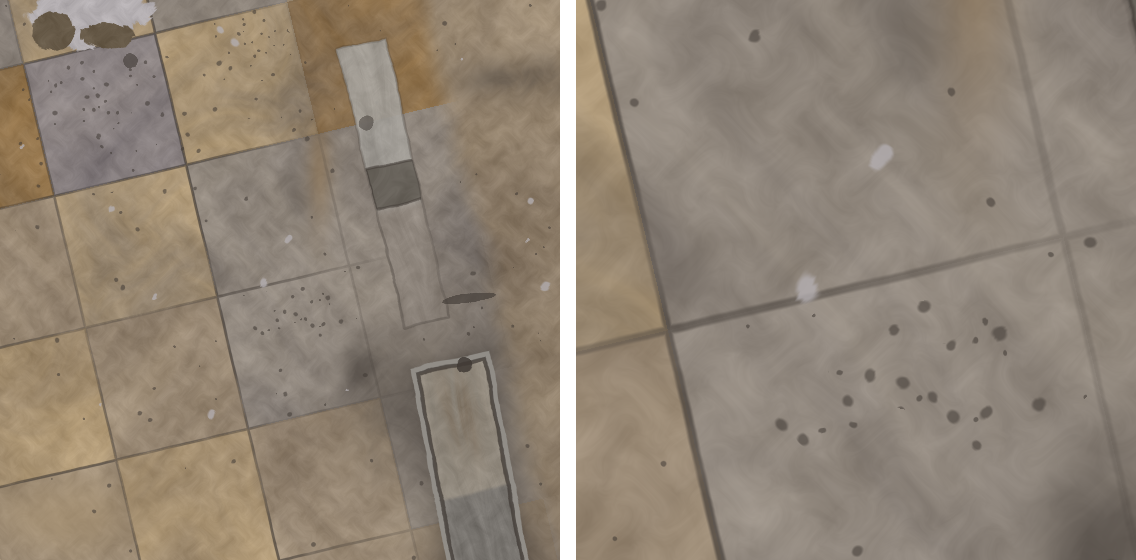
Left, the full canvas; right, a detail of the centre.
Give the GLSL for this texture, as a three.js fragment shader.

```glsl
// Worn stone floor: tilted square tiles with thin broken joints, two inlaid
// slabs, a peeled corner, stains and pits. Tiles repeat by floor and fract in a
// rotated frame; wear comes from warped layered sines and cellular specks.
varying vec2 vUv;

#define TILE 0.242
#define TILT 0.231
#define CORNER vec2(0.388, 0.470)
#define JOINT_WIDTH 0.0011
#define JOINT_DARK 0.72
#define SOFT 0.0013
#define MOTTLE 0.075
#define GRAIN 0.035
#define SPECK_SCALE 85.0

const vec3 STONE = vec3(0.595, 0.530, 0.450);
const vec3 GREY = vec3(0.550, 0.515, 0.480);
const vec3 WARM = vec3(0.660, 0.570, 0.435);
const vec3 OCHRE = vec3(0.550, 0.430, 0.275);
const vec3 BROWN = vec3(0.560, 0.495, 0.415);
const vec3 VIOLET = vec3(0.485, 0.455, 0.465);
const vec3 PALE = vec3(0.630, 0.615, 0.590);
const vec3 PLASTER = vec3(0.700, 0.680, 0.690);
const vec3 SOOT = vec3(0.250, 0.225, 0.205);

vec2 hash2(vec2 p) {
  vec2 h = vec2(dot(p, vec2(127.1, 311.7)), dot(p, vec2(269.5, 183.3)));
  return fract(sin(h) * 43758.5);
}

// Layered sines, each octave warped and turned
float clouds(vec2 p) {
  float sum = 0.0, amp = 0.6;
  for (int i = 0; i < 6; i++) {
    p += 0.7 * sin(p.yx * 1.3 + float(i) * 1.9);
    sum += amp * sin(p.x) * sin(p.y);
    p = mat2(1.36, 1.08, -1.08, 1.36) * p + 2.7;
    amp *= 0.6;
  }
  return sum;
}

// Cellular dots; density sets the share of cells that hold one
float specks(vec2 p, float density) {
  vec2 cell = floor(p);
  float mask = 0.0;
  for (int y = -1; y <= 1; y++)
    for (int x = -1; x <= 1; x++) {
      vec2 c = cell + vec2(float(x), float(y));
      vec2 h = hash2(c);
      float r = 0.12 + 0.38 * fract(h.x * 17.3);
      float dotMask = 1.0 - smoothstep(0.5 * r, r, length(p - c - h));
      mask = max(mask, dotMask * step(fract(h.y * 31.7), density));
    }
  return mask;
}

float fill(float d) { return 1.0 - smoothstep(-SOFT, SOFT, d); }
float line(float d, float w) { return 1.0 - smoothstep(w, w + 2.0 * SOFT, abs(d)); }
float box(vec2 p, vec2 h) {
  vec2 d = abs(p) - h;
  return length(max(d, 0.0)) + min(max(d.x, d.y), 0.0);
}
float stain(vec2 p, vec2 c, vec2 r) { vec2 d = (p - c) / r; return exp(-dot(d, d)); }
float ragged(vec2 p, vec2 c, vec2 r, float n) {
  return 1.0 - smoothstep(-0.04, 0.04, length((p - c) / r) - 1.0 + 0.35 * n);
}

void main() {
  vec2 p = vUv;
  float cs = cos(TILT), sn = sin(TILT);
  vec2 d = p - CORNER;
  vec2 q = vec2(cs * d.x + sn * d.y, cs * d.y - sn * d.x);
  float broad = clouds(p * 9.0), mid = clouds(p * 27.0 + 4.0), fine = clouds(p * 90.0);

  // Tiles: warm and grey alternate, plain brown on the right
  vec2 g = q / TILE, id = floor(g);
  float diag = id.x + id.y;
  float quiet = step(-0.5, id.x) * step(id.y, 0.5);
  float warm = mod(diag, 2.0) * (1.0 - quiet);
  float row1 = 1.0 - step(0.5, abs(id.y - 1.0));
  vec3 col = mix(STONE, GREY, step(-1.5, diag));
  col = mix(col, WARM, warm * (0.75 + 0.3 * broad));
  col = mix(col, OCHRE, row1 * step(1.0, abs(id.x + 0.5)) * (0.85 + 0.3 * broad));
  col = mix(col, VIOLET, row1 * (1.0 - step(0.5, abs(id.x + 1.0))) * 0.85);
  col = mix(col, BROWN, smoothstep(1.85, 2.1, g.x + 0.06 * broad));
  col += 0.03 * (hash2(id).x - 0.5);

  // Mottling, broad stains and soot
  col += MOTTLE * (broad * vec3(1.0, 0.95, 0.8) + 0.45 * mid) + GRAIN * fine;
  col = mix(col, OCHRE, 0.45 * stain(p, vec2(0.57, 0.70), vec2(0.022, 0.10)));
  col = mix(col, WARM, 0.5 * stain(p, vec2(0.12, 0.08), vec2(0.16, 0.07)));
  float soot = stain(p, vec2(0.95, 0.86), vec2(0.13, 0.035)) + stain(p, vec2(0.65, 0.34), vec2(0.04, 0.06));
  soot += 0.6 * stain(p, vec2(0.53, 0.65), vec2(0.025, 0.05)) + 0.7 * stain(p, vec2(0.70, 0.25), vec2(0.09, 0.10));
  col = mix(col, SOOT, clamp(soot * (0.38 + 0.25 * mid), 0.0, 0.6));

  // Joints: thin, broken, fading to the right
  vec2 index = floor(g + 0.5), off = (g - index) * TILE + 0.0008 * mid;
  float fadeX = exp(-0.8 * (index.x + 0.3) * (index.x + 0.3));
  float fadeY = 0.85 * (1.0 - smoothstep(-0.1, 1.6, g.x));
  float joint = max(line(off.x, JOINT_WIDTH) * fadeX, line(off.y, JOINT_WIDTH) * fadeY);
  col = mix(col, SOOT, JOINT_DARK * joint * clamp(0.8 + 0.7 * broad, 0.2, 1.0));

  // Pits, clustered, and a few pale chips
  float density = 0.012 + 0.4 * stain(p, vec2(0.55, 0.45), vec2(0.07, 0.04));
  density += 0.3 * stain(p, vec2(0.46, 0.91), vec2(0.07, 0.06)) + 0.3 * stain(p, vec2(0.52, 0.77), vec2(0.025));
  density += 0.16 * stain(p, vec2(0.19, 0.80), vec2(0.11, 0.10));
  col = mix(col, SOOT, 0.55 * specks(p * SPECK_SCALE + 0.3 * mid, density));
  col = mix(col, PLASTER, 0.8 * specks(p * 45.0 + 0.4 * mid, 0.006));

  // Upper slab with a dark block across it
  float streak = clouds(vec2(q.x * 70.0, q.y * 11.0)), rough = 0.003 * mid;
  float slab = box(q - vec2(0.354, 0.125), vec2(0.041 + 0.01 * q.y, 0.255)) + rough;
  vec3 face = mix(GREY, PALE, smoothstep(0.07, 0.10, q.y)) + 0.05 * streak + 0.03 * fine;
  float block = box(q - vec2(0.355, 0.123), vec2(0.043, 0.036)) + rough;
  face = mix(face, vec3(0.41, 0.39, 0.36) + 0.07 * mid, fill(block));
  face = mix(face, SOOT, 0.6 * line(block, 0.001));
  col = mix(col, face, fill(slab) * 0.93);
  col = mix(col, SOOT, 0.4 * line(slab, 0.001) * (0.7 + 0.5 * broad));

  // Lower slab: sooty halo, pale rim, dark inner edge
  vec2 s = q - vec2(0.379 + 0.045 * (q.y + 0.2), -0.504);
  float frame = box(s, vec2(0.073, 0.300)) + rough;
  col = mix(col, SOOT, exp(-max(frame, 0.0) / 0.045) * (0.45 + 0.2 * mid));
  face = mix(vec3(0.47, 0.455, 0.435), vec3(0.58, 0.55, 0.505), smoothstep(-0.45, -0.44, q.y + rough));
  face = mix(face, vec3(0.40, 0.34, 0.27), 0.6 * stain(q, vec2(0.375, -0.30), vec2(0.04, 0.09)) * (0.7 + streak));
  face += 0.06 * streak + 0.03 * fine;
  face = mix(face, PALE * 0.9, smoothstep(-0.014, -0.009, frame));
  face = mix(face, SOOT, 0.75 * line(frame + 0.012, 0.0022));
  col = mix(col, face, fill(frame));

  // Peeled corner, knots and one dark scrape
  col = mix(col, PLASTER + 0.05 * fine, ragged(p, vec2(0.16, 0.97), vec2(0.11, 0.055), mid));
  float hole = max(ragged(p, vec2(0.09, 0.94), vec2(0.038, 0.034), mid), ragged(p, vec2(0.20, 0.937), vec2(0.052, 0.024), mid));
  col = mix(col, vec3(0.40, 0.35, 0.28) + 0.04 * fine, hole);
  float knot = max(ragged(p, vec2(0.83, 0.348), vec2(0.017), mid), 0.6 * ragged(p, vec2(0.653, 0.78), vec2(0.014), mid));
  knot = max(knot, 0.7 * ragged(p, vec2(0.233, 0.892), vec2(0.013), mid));
  knot = max(knot, 0.75 * ragged(p, vec2(0.843, 0.468 + 0.12 * (p.x - 0.843)), vec2(0.044, 0.007), mid));
  col = mix(col, SOOT, 0.85 * knot);

  gl_FragColor = vec4(clamp(col, 0.0, 1.0), 1.0);
}
```
